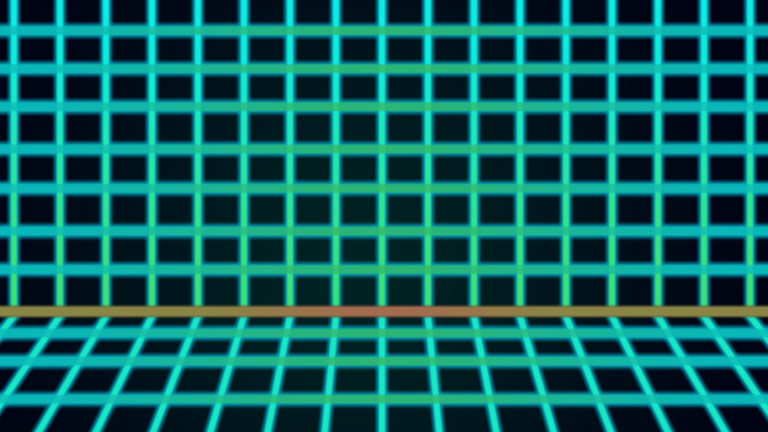
Reproduce this background procedurally as a Shadertoy shader.

```glsl
// Neon grid room: a glowing wall of squares above a floor in perspective.

// Lengths are in canvas heights; x = 0 is the middle, y = 0 the bottom.
const float HORIZON = 0.279;
const float COLUMN_STEP = 0.1065;
const float COLUMN_SHIFT = -0.0046;
const float FLOOR_TOP = 0.2685;       // height where the floor lines start to fan out
const float FLOOR_SPREAD = 0.0965;    // sideways slope added per column
const float COLUMN_CORE = 0.0068;
const float COLUMN_GLOW = 0.0200;
const float ROW_CORE = 0.0100;
const float ROW_GLOW = 0.0240;
const float HORIZON_CORE = 0.0105;
const float HORIZON_GLOW = 0.0190;
const float SOFTNESS = 0.0035;

// Slightly uneven row heights, wall first and then floor.
const int ROW_COUNT = 10;
const float ROWS[ROW_COUNT] = float[ROW_COUNT](
    0.929, 0.841, 0.753, 0.655, 0.564, 0.465, 0.376, 0.229, 0.164, 0.076);

const vec3 BACK_CENTER = vec3(0.00, 0.135, 0.135);
const vec3 BACK_EDGE = vec3(0.00, 0.010, 0.075);
const vec3 GLOW_BLUE = vec3(0.00, 0.62, 0.72);
const vec3 COLUMN_TOP = vec3(0.04, 0.93, 0.88);
const vec3 COLUMN_LOW = vec3(0.23, 0.88, 0.45);
const vec3 FLOOR_LINE = vec3(0.09, 0.91, 0.77);
const vec3 ROW_CENTER = vec3(0.21, 0.73, 0.40);
const vec3 ROW_EDGE = vec3(0.05, 0.74, 0.72);
const vec3 HORIZON_CENTER = vec3(0.64, 0.42, 0.31);
const vec3 HORIZON_EDGE = vec3(0.54, 0.52, 0.27);

// Coverage of a line core with a soft edge.
float core(float dist, float halfWidth) {
    float soft = max(SOFTNESS, 1.0 / iResolution.y);
    return 1.0 - smoothstep(halfWidth - soft, halfWidth + soft, dist);
}

// Halo that fades from the core to the outer reach.
float halo(float dist, float halfWidth, float reach) {
    return 1.0 - smoothstep(halfWidth * 0.7, reach, dist);
}

// Distance to the nearest upright on the wall or slanted line on the floor.
float columnDistance(vec2 p) {
    float depth = max(FLOOR_TOP - p.y, 0.0);
    float gap = COLUMN_STEP + FLOOR_SPREAD * depth;
    float x = p.x - COLUMN_SHIFT;
    float index = round(x / gap);
    float slope = p.y < FLOOR_TOP ? index * FLOOR_SPREAD : 0.0;
    return abs(x - index * gap) / sqrt(1.0 + slope * slope);
}

float rowDistance(float y) {
    float nearest = 1.0;
    for (int i = 0; i < ROW_COUNT; i++) nearest = min(nearest, abs(y - ROWS[i]));
    return nearest;
}

void mainImage(out vec4 fragColor, in vec2 fragCoord) {
    vec2 p = (fragCoord - vec2(0.5 * iResolution.x, 0.0)) / iResolution.y;
    float side = smoothstep(0.0, 0.85, abs(p.x));

    // Dark backdrop, lighter near the middle
    float fade = smoothstep(0.0, 1.05, length(p - vec2(-0.06, 0.38)));
    vec3 color = mix(BACK_CENTER, BACK_EDGE, fade);

    // Blue halos of both line families
    float columns = columnDistance(p);
    float rows = rowDistance(p.y);
    float columnHalo = halo(columns, COLUMN_CORE, COLUMN_GLOW);
    float rowHalo = halo(rows, ROW_CORE, ROW_GLOW);
    color = mix(color, GLOW_BLUE, 1.0 - (1.0 - columnHalo) * (1.0 - rowHalo));

    // Uprights and floor lines, with rows laid over them
    vec3 wallLine = mix(COLUMN_LOW, COLUMN_TOP, smoothstep(HORIZON, 1.0, p.y));
    vec3 lineColor = p.y > HORIZON ? wallLine : FLOOR_LINE;
    color = mix(color, lineColor, core(columns, COLUMN_CORE));
    vec3 rowColor = mix(ROW_CENTER, ROW_EDGE, side);
    color = mix(color, rowColor, 0.8 * core(rows, ROW_CORE));

    // Warm band where wall and floor meet
    float band = abs(p.y - HORIZON);
    vec3 bandColor = mix(HORIZON_CENTER, HORIZON_EDGE, smoothstep(0.0, 0.45, abs(p.x)));
    color = mix(color, bandColor * 0.75, halo(band, HORIZON_CORE, HORIZON_GLOW));
    color = mix(color, bandColor, core(band, HORIZON_CORE));

    fragColor = vec4(color, 1.0);
}
```
